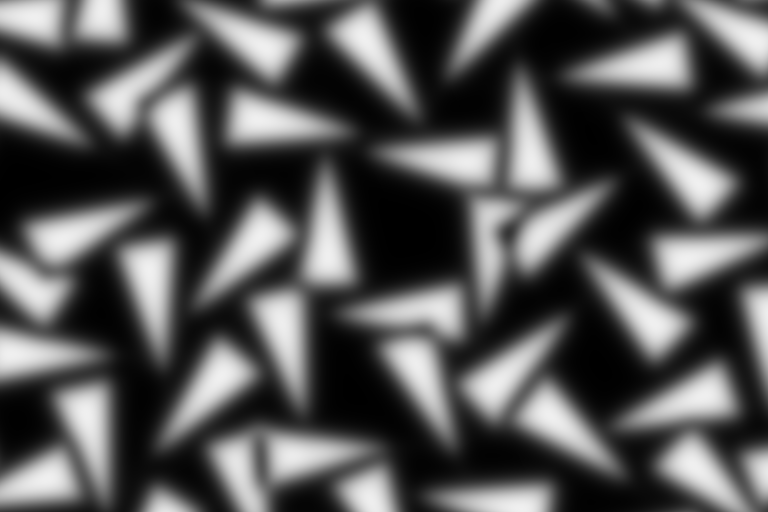
This pattern is drawn by a WebGL 1 fragment shader. Its source:

```glsl
precision highp float;
// Scattered, softly blurred white wedges on black.
// A tilted, jittered grid holds one wedge per cell; directions alternate like
// a basket weave, with random flips and turns, so neighbours stay apart.

uniform vec2 u_resolution;

const float PI = 3.14159265;
const float CELL = 0.208;         // grid spacing, in canvas heights
const float GRID_TILT = 0.47;
const float WEDGE_LENGTH = 0.262;
const float WEDGE_BASE = 0.112;
const float BLUR = 0.0205;        // standard deviation of the blur
const float JITTER = 0.045;       // full range of the centre offset
const float TURN = 1.25;          // full range of the random rotation
const float OVERLAP_CUT = 2.4;    // how strongly close wedges part

vec2 hash2(vec2 p, float seed) {
  vec2 q = vec2(dot(p, vec2(127.1, 311.7)), dot(p, vec2(269.5, 183.3)));
  return fract(sin(q + seed) * 43758.55);
}

mat2 rotation(float angle) {
  float c = cos(angle), s = sin(angle);
  return mat2(c, -s, s, c);
}

// Logistic stand-in for the integral of a Gaussian
float blurredEdge(float d, float sigma) {
  return 1.0 / (1.0 + exp(-1.7 * d / sigma));
}

// Coverage of a blurred wedge along x: tip at -size.x/2, base at +size.x/2
float blurredWedge(vec2 p, vec2 size, float sigma) {
  float halfWidth = 0.5 * size.y * (p.x / size.x + 0.5);
  float softTip = 0.2 * sigma;
  halfWidth = 0.5 * (halfWidth + sqrt(halfWidth * halfWidth + softTip * softTip));
  float across = blurredEdge(halfWidth - p.y, sigma)
               + blurredEdge(halfWidth + p.y, sigma) - 1.0;
  return across * blurredEdge(0.5 * size.x - p.x, sigma);
}

// The wedge that belongs to one grid cell
float cellWedge(vec2 p, vec2 cell) {
  vec2 offset = (hash2(cell, 1.3) - 0.5) * JITTER;
  vec2 pick = hash2(cell, 4.7);
  float weave = 0.5 * PI * mod(cell.x + cell.y, 2.0);
  float angle = weave + PI * step(0.5, pick.x) + (pick.y - 0.5) * TURN;
  vec2 local = rotation(angle) * (p - (cell + 0.5) * CELL - offset);
  return blurredWedge(local, vec2(WEDGE_LENGTH, WEDGE_BASE), BLUR);
}

// Sum of the nearby wedges, darkened where two of them meet
float wedgeField(vec2 p) {
  vec2 home = floor(p / CELL);
  float sum = 0.0;
  float squares = 0.0;
  for (int j = -1; j <= 1; j++) {
    for (int i = -1; i <= 1; i++) {
      float light = cellWedge(p, home + vec2(float(i), float(j)));
      sum += light;
      squares += light * light;
    }
  }
  float overlap = 0.5 * (sum * sum - squares);
  return clamp(sum - OVERLAP_CUT * overlap, 0.0, 1.0);
}

void main() {
  vec2 uv = gl_FragCoord.xy / u_resolution.y;
  float brightness = wedgeField(rotation(GRID_TILT) * uv + 3.0);
  gl_FragColor = vec4(vec3(brightness), 1.0);
}
```
